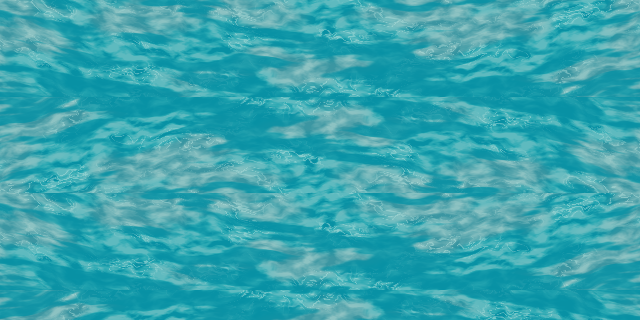
Reproduce this texture procedurally as a Shadertoy shader.

```glsl
const vec3 DEEP  = vec3(0.03, 0.57, 0.645);
const vec3 TEAL  = vec3(0.16, 0.66, 0.70);
const vec3 LIGHT = vec3(0.37, 0.73, 0.75);
const vec3 DULL  = vec3(0.23, 0.59, 0.635);
const vec3 PALE  = vec3(0.55, 0.76, 0.76);
const vec3 GLINT = vec3(0.72, 0.89, 0.87);

const float BAND_HEIGHT = 0.302;          // bands alternate by a half turn
const float BEND = 0.12;                  // curve of the swell across the width
const vec2 SWELL_SCALE  = vec2(3.2, 16.0);
const vec2 RIPPLE_SCALE = vec2(15.0, 38.0);
const vec2 GLINT_SCALE  = vec2(20.0, 46.0);
const vec2 HAZE_SCALE   = vec2(2.6, 7.0);
const float RIPPLE_CONTRAST = 2.2;
const float GLINT_STRENGTH = 0.5;

vec2 hashGradient(vec2 cell) {
    vec3 h = fract(cell.xyx * vec3(0.1031, 0.1030, 0.0973));
    h += dot(h, h.yzx + 33.33);
    float angle = 6.2832 * fract((h.x + h.y) * h.z);
    return vec2(cos(angle), sin(angle));
}

// Signed gradient noise
float noise(vec2 p) {
    vec2 i = floor(p), f = fract(p);
    vec2 u = f * f * f * (f * (f * 6.0 - 15.0) + 10.0);
    vec2 e = vec2(0.0, 1.0);
    float a = dot(hashGradient(i), f);
    float b = dot(hashGradient(i + e.yx), f - e.yx);
    float c = dot(hashGradient(i + e.xy), f - e.xy);
    float d = dot(hashGradient(i + e.yy), f - e.yy);
    return mix(mix(a, b, u.x), mix(c, d, u.x), u.y);
}

float fbm(vec2 p) {
    float sum = 0.0, amp = 0.5;
    for (int i = 0; i < 4; i++) {
        sum += amp * noise(p);
        p = mat2(1.9, 0.4, -0.4, 1.9) * p + 17.3;
        amp *= 0.5;
    }
    return sum;
}

void mainImage(out vec4 fragColor, in vec2 fragCoord) {
    vec2 p = fragCoord / iResolution.y;

    // Stacked bands, every other one turned by 180 degrees
    float depth = (1.0 - p.y) / BAND_HEIGHT;
    float local = fract(depth);
    if (mod(floor(depth), 2.0) > 0.5) {
        local = 1.0 - local;
        p.x = 2.0 - p.x;
    }
    float side = p.x - 1.0;
    vec2 q = vec2(p.x, local * BAND_HEIGHT + BEND * side * side) + 3.0;
    q += 0.025 * vec2(noise(q * 7.0), noise(q * vec2(5.0, 8.0) + 40.0));

    // Long smooth troughs, denser towards the deep edge of a band
    float swell = fbm(q * SWELL_SCALE) + 0.2 * (local - 0.5);
    float trough = smoothstep(0.0, 0.12, swell);

    // Fine ripples, calmer inside the troughs
    vec2 wobble = 0.012 * vec2(noise(q * 19.0 + 5.0), noise(q * 23.0 + 60.0));
    float ripple = fbm((q + wobble) * RIPPLE_SCALE + 90.0);
    float tone = 0.5 + RIPPLE_CONTRAST * ripple;
    tone = clamp(mix(tone, 0.1 + 0.5 * ripple, trough), 0.0, 1.0);

    // Grey haze near the shallow edge and the sides
    float haze = fbm(q * HAZE_SCALE + 140.0) + 0.25 * (0.5 - local)
               + 0.15 * (abs(side) - 0.5);
    haze = smoothstep(-0.1, 0.15, haze) * (1.0 - 0.85 * trough);

    vec3 clear = mix(DEEP, TEAL, smoothstep(0.0, 0.4, tone));
    clear = mix(clear, LIGHT, smoothstep(0.3, 0.85, tone));
    vec3 color = mix(clear, mix(DULL, PALE, tone), haze);

    // Thin bright caustic lines in patches
    float line = noise((q + 2.0 * wobble) * GLINT_SCALE + 2.0 * ripple);
    float glint = 1.0 - smoothstep(0.0, 0.11, abs(line));
    glint *= smoothstep(-0.05, 0.3, noise(q * vec2(6.0, 13.0) + 200.0));
    color = mix(color, GLINT, GLINT_STRENGTH * glint * (1.0 - 0.8 * trough));

    fragColor = vec4(color, 1.0);
}
```
